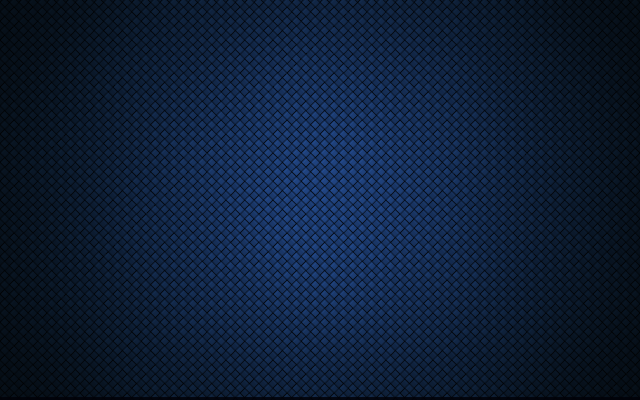
Write a Shadertoy shader that draws this background.

```glsl
// Dark blue diagonal basket weave lit by a soft central glow.

// Brightness of the woven strips; p is in units of the canvas height.
float weave(vec2 p, float pixel) {
    vec2 q = 42.5 * vec2(p.x + p.y, p.y - p.x);
    float blur = 42.5 * pixel;
    vec2 cell = floor(q);
    vec2 f = q - cell - 0.5;

    // Neighbouring cells swap which strip lies on top
    float over = mod(cell.x + cell.y, 2.0);
    vec2 strip = over < 0.5 ? f : f.yx;   // x runs along, y across
    vec2 d = 0.5 - abs(strip);

    // Dark seams at the sides, softer shadow where the strip dives under
    float seam = smoothstep(0.02 - 0.5 * blur, 0.10 + 0.6 * blur, d.y);
    float dive = smoothstep(-0.15, 0.24, d.x);
    float shade = mix(0.20, 1.0, seam) * mix(0.42, 1.0, dive);

    // Faint sheen with a lit fold near the upper end of each strip
    float fold = smoothstep(0.20, 0.0, abs(strip.x - 0.27));
    float sheen = 1.04 + 0.06 * cos(3.14159 * strip.y) + 0.14 * fold;
    return shade * sheen * mix(0.93, 1.07, over);
}

void mainImage(out vec4 fragColor, in vec2 fragCoord) {
    float pixel = 1.0 / iResolution.y;
    vec2 p = (fragCoord - 0.5 * iResolution.xy) * pixel;

    // Central glow fading to near-black teal
    vec2 fromGlow = p - vec2(0.01, 0.01);
    float glow = exp(-3.9 * dot(fromGlow, fromGlow));
    vec3 edgeBlue = vec3(0.024, 0.062, 0.098);
    vec3 glowBlue = vec3(0.107, 0.226, 0.430);
    vec3 color = mix(edgeBlue, glowBlue, glow);

    // Extra darkening toward the left and right sides
    color *= 1.0 - 0.28 * smoothstep(0.6, 0.95, length(p));
    color *= weave(p, pixel);

    // Thin dark border along the bottom
    float border = 1.0 - smoothstep(0.006, 0.006 + pixel, p.y + 0.5);
    color = mix(color, vec3(0.002, 0.004, 0.03), 0.85 * border);

    fragColor = vec4(color, 1.0);
}
```
